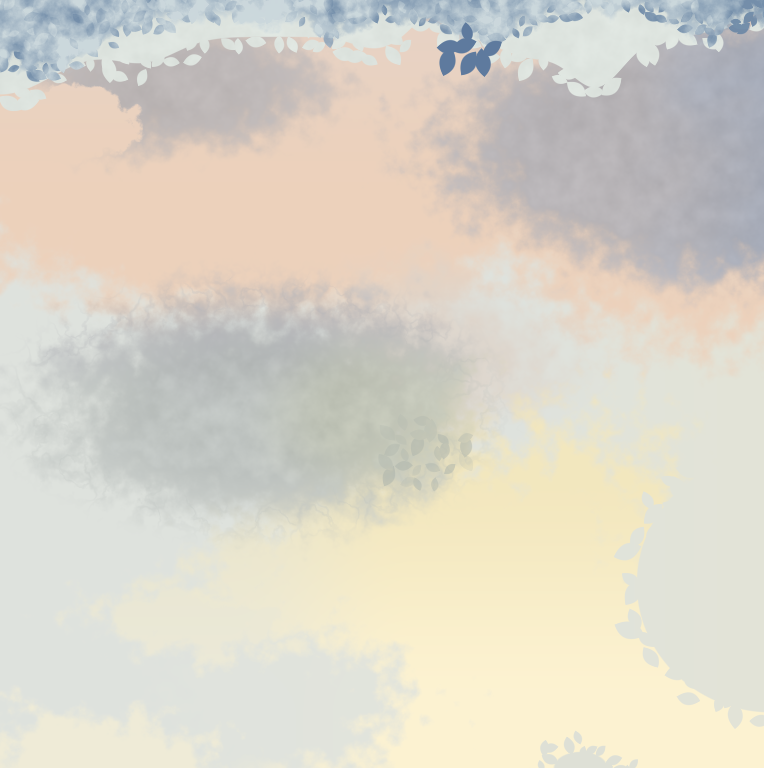
Reproduce this background procedurally as a Shadertoy shader.

```glsl
// A pastel watercolour sky: peach above, mist and pale yellow below, with grey clouds.
// Soft washes are noise-warped ellipses; foliage is a jittered grid of small leaves
// kept wherever the leaf centre falls inside a region.

float hash(vec2 p) {
    vec3 q = fract(vec3(p.xyx) * 0.1031);
    q += dot(q, q.yzx + 33.33);
    return fract((q.x + q.y) * q.z);
}

float noise(vec2 p) {
    vec2 i = floor(p), f = fract(p);
    f = f * f * (3.0 - 2.0 * f);
    return mix(mix(hash(i), hash(i + vec2(1, 0)), f.x),
               mix(hash(i + vec2(0, 1)), hash(i + vec2(1, 1)), f.x), f.y);
}

float fbm(vec2 p) {
    float sum = 0.0, amp = 0.5;
    for (int i = 0; i < 5; i++) {
        sum += amp * noise(p);
        p = mat2(1.6, 1.2, -1.2, 1.6) * p + 7.3;
        amp *= 0.5;
    }
    return sum;
}

float bump(float x, float centre, float width) {
    float t = (x - centre) / width;
    return exp(-t * t);
}

// Positive inside, 1 at the centre
float ellipse(vec2 p, vec2 centre, vec2 radius) {
    return 1.0 - length((p - centre) / radius);
}

float wash(float field, float softness) {
    return smoothstep(-softness, softness, field);
}

// Thin curved hairs along noise contours
float hairs(vec2 p) {
    return 1.0 - smoothstep(0.0, 0.06, abs(fbm(p) - 0.48));
}

// Foliage regions, positive inside
const int FRINGE = 0, CANOPY = 1, BUSH = 2, SPROUT = 3, SPRIG = 4, TUFT = 5;

float region(int id, vec2 p) {
    float x = p.x;
    if (id == FRINGE)
        return p.y - 0.932 + 0.075 * bump(x, 0.0, 0.11) + 0.03 * bump(x, 0.19, 0.06)
             + 0.065 * bump(x, 0.78, 0.05) + 0.025 * bump(x, 0.69, 0.05)
             + 0.015 * bump(x, 0.49, 0.04) - 0.025 * bump(x, 0.56, 0.03) - 0.03 * bump(x, 1.0, 0.06);
    if (id == CANOPY)
        return p.y - 0.967 + 0.07 * bump(x, 0.05, 0.1) + 0.02 * bump(x, 0.43, 0.03)
             + 0.02 * bump(x, 0.64, 0.06) + 0.02 * bump(x, 0.93, 0.04) - 0.015 * bump(x, 0.8, 0.07);
    if (id == BUSH) return 0.17 * ellipse(p, vec2(1.01, 0.24), vec2(0.2, 0.19));
    if (id == SPROUT) return 0.04 * ellipse(p, vec2(0.76, 0.0), vec2(0.07, 0.042));
    if (id == SPRIG) return ellipse(p, vec2(0.617, 0.937), vec2(0.043, 0.028));
    return ellipse(p, vec2(0.555, 0.41), vec2(0.07, 0.045));
}

// x: coverage, y: tone of the topmost leaf
vec2 leaves(int id, vec2 p, float density, float pixel) {
    vec2 base = floor(p * density), result = vec2(0.0, 0.5);
    for (int j = -1; j <= 1; j++)
    for (int i = -1; i <= 1; i++) {
        vec2 cell = base + vec2(i, j);
        vec2 jitter = vec2(hash(cell + 3.1), hash(cell + 17.7));
        vec2 centre = (cell + 0.15 + 0.7 * jitter) / density;
        float angle = 6.283 * hash(cell + 41.3), c = cos(angle), s = sin(angle);
        vec2 q = mat2(c, s, -s, c) * (p - centre) * density;
        float size = 0.45 + 0.35 * jitter.y, along = q.y / size;
        float d = abs(q.x + 0.08 * along) - 0.55 * size * (1.0 - along * along);
        float cover = smoothstep(pixel, -pixel, d / density) * step(0.0, region(id, centre));
        result = vec2(max(result.x, cover), mix(result.y, hash(cell + 9.2), cover));
    }
    return result;
}

float foliage(int id, vec2 p, float density, float pixel) {
    return max(wash(region(id, p) - 0.02, pixel), leaves(id, p, density, pixel).x);
}

void mainImage(out vec4 fragColor, in vec2 fragCoord) {
    vec2 p = fragCoord / iResolution.xy;
    float pixel = 0.8 / iResolution.y;
    float broad = fbm(p * 9.0) - 0.48, fine = fbm(p * 50.0 + 5.0) - 0.48;
    float rough = 0.75 * broad + 0.9 * fine;
    vec3 mist = mix(vec3(0.872, 0.887, 0.868), vec3(0.885, 0.89, 0.845), wash(p.x - 0.8, 0.15));

    // Peach sky fading into mist
    float skyline = 0.58 + 0.1 * bump(p.x, 0.0, 0.12) + 0.05 * bump(p.x, 0.64, 0.1);
    vec3 peach = mix(vec3(0.925, 0.82, 0.735), vec3(0.905, 0.825, 0.77), wash(p.y - 0.87, 0.12));
    vec3 color = mix(mist, peach, wash(p.y - skyline + 0.16 * rough, 0.06));
    color = mix(color, vec3(0.87, 0.83, 0.79), 0.8 * wash(ellipse(p, vec2(0.57, 0.53), vec2(0.15, 0.1)) + rough, 0.5));

    // Yellow light, broken by the lower left mist
    float glow = wash(ellipse(p, vec2(0.61, 0.1), vec2(0.37, 0.35)) + 0.7 * rough, 0.2);
    glow = max(glow, wash(ellipse(p, vec2(0.85, 0.0), vec2(0.33, 0.14)) + rough, 0.15));
    glow *= 1.0 - 0.9 * wash(ellipse(p, vec2(0.27, 0.08), vec2(0.25, 0.1)) + rough, 0.25);
    glow = max(glow, wash(ellipse(p, vec2(0.1, 0.0), vec2(0.16, 0.07)) + 1.5 * rough, 0.3));
    glow = max(glow, 0.8 * wash(ellipse(p, vec2(0.26, 0.19), vec2(0.11, 0.04)) + 2.0 * rough, 0.4));
    vec3 yellow = mix(vec3(0.99, 0.95, 0.82), vec3(0.95, 0.905, 0.745), wash(p.y - 0.23, 0.16));
    color = mix(color, yellow, glow * mix(0.55, 1.0, wash(p.x - 0.42, 0.12)));

    // Grey clouds, with fine hairs around the left one
    float cloud = ellipse(p, vec2(0.335, 0.47), vec2(0.28, 0.145));
    vec3 grey = mix(vec3(0.735, 0.755, 0.745), vec3(0.685, 0.69, 0.71), wash(p.y - 0.525 + 0.1 * broad, 0.06));
    grey = mix(grey, vec3(0.745, 0.76, 0.69), 0.7 * wash(ellipse(p, vec2(0.5, 0.46), vec2(0.13, 0.09)), 0.5));
    color = mix(color, grey + 0.1 * rough, 0.95 * wash(cloud + 0.65 * rough - 0.09, 0.3));
    float strokes = max(hairs(p * 22.0 + 20.0), hairs(p * 31.0 + 60.0));
    color = mix(color, grey, 0.25 * strokes * bump(cloud, 0.0, 0.18));
    float east = ellipse(p, vec2(0.95, 0.815), vec2(0.38, 0.175)) + 0.5 * rough;
    vec3 slate = mix(vec3(0.71, 0.70, 0.715), vec3(0.625, 0.655, 0.715), wash(p.x - 0.94 + 0.2 * broad, 0.14));
    color = mix(color, slate + 0.08 * rough, 0.96 * wash(east - 0.06, 0.2));
    float west = wash(ellipse(p, vec2(0.22, 0.89), vec2(0.17, 0.075)) + rough, 0.45);
    west *= 1.0 - wash(ellipse(p, vec2(0.085, 0.84), vec2(0.095, 0.05)) + 0.7 * fine, 0.06);
    color = mix(color, vec3(0.70, 0.69, 0.70) + 0.08 * rough, 0.85 * west);

    // Pale bushes and translucent tuft
    color = mix(color, mist, foliage(BUSH, p, 38.0, pixel));
    color = mix(color, vec3(0.87, 0.88, 0.84), foliage(SPROUT, p, 60.0, pixel));
    vec2 tuft = leaves(TUFT, p, 52.0, pixel);
    color = mix(color, vec3(0.67, 0.70, 0.67), tuft.x * (0.15 + 0.4 * tuft.y));

    // Pale fringe under a mottled blue canopy
    color = mix(color, vec3(0.87, 0.895, 0.875) + 0.06 * fine, foliage(FRINGE, p, 46.0, pixel));
    vec2 dab = leaves(CANOPY, p, 64.0, pixel);
    float mottle = 0.68 + broad + 1.6 * fine + 0.5 * (dab.y - 0.5) - 0.15 * wash(p.x - 0.9, 0.1);
    mottle -= 0.35 * bump(region(CANOPY, p), 0.0, 0.012) * step(0.4, p.x);
    vec3 blue = mix(vec3(0.42, 0.53, 0.65), vec3(0.79, 0.84, 0.86), clamp(mottle, 0.0, 1.0));
    color = mix(color, blue, 0.92 * max(dab.x, wash(region(CANOPY, p) - 0.012 + 0.06 * fine, 0.01)));
    color = mix(color, vec3(0.37, 0.48, 0.62), leaves(SPRIG, p, 40.0, pixel).x);

    fragColor = vec4(clamp(color, 0.0, 1.0), 1.0);
}
```
